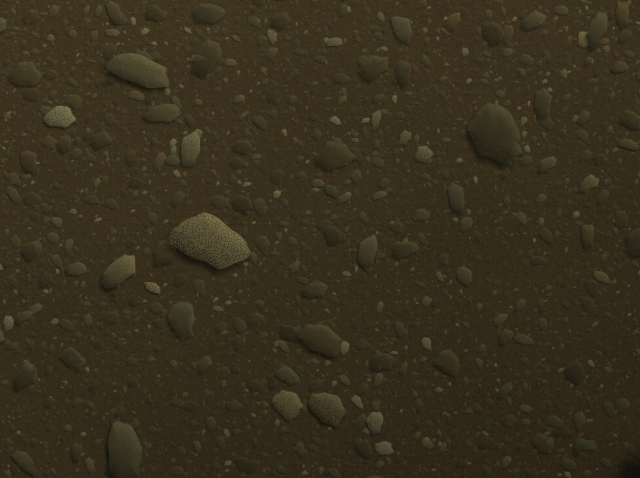
Give the GLSL for this texture, as a Shadertoy shader.

```glsl
#define SOIL vec3(0.206, 0.171, 0.104)
#define STONE vec3(0.258, 0.233, 0.151)
#define PALE vec3(0.385, 0.365, 0.260)
#define LIGHT_DIR vec2(0.55, 0.83)
#define SOIL_GRAIN 0.15
#define STONE_GRAIN 0.24
#define SHADOW 0.42
#define FALLOFF 0.30
#define TAU 6.28319

vec4 hash4(vec2 p) {
    vec4 q = fract(p.xyxy * vec4(0.1031, 0.1030, 0.0973, 0.1099));
    q += dot(q, q.wzxy + 33.33);
    return fract((q.xxyz + q.yzzw) * q.zywx);
}

// Distances to the nearest and second nearest feature point
vec2 cellular(vec2 p) {
    vec2 id = floor(p), f = p - id, nearest = vec2(4.0);
    for (int y = -1; y <= 1; y++)
    for (int x = -1; x <= 1; x++) {
        vec2 o = vec2(x, y);
        float d = length(o + hash4(id + o + 71.0).xy - f);
        nearest = d < nearest.x ? vec2(d, nearest.x) : vec2(nearest.x, min(nearest.y, d));
    }
    return nearest;
}

// Worn polygon of about unit radius: xy = facet normal, z = distance
vec3 pebble(vec2 q, vec4 shape) {
    float edge = -1.0;
    vec2 normal = vec2(0.0);
    for (int i = 0; i < 6; i++) {
        float k = float(i);
        float a = TAU * (k + 0.6 * fract(shape.x * 7.0 + k * 0.618)) / 6.0;
        vec2 dir = vec2(cos(a), sin(a));
        float d = dot(q, dir) / (0.72 + 0.36 * fract(shape.y * 9.0 + k * 0.377));
        if (d > edge) { edge = d; normal = dir; }
    }
    float a = atan(q.y, q.x + 0.0001);
    float wobble = 0.06 * sin(3.0 * a + shape.z * TAU) + 0.03 * sin(7.0 * a + shape.w * TAU);
    return vec3(normal, mix(length(q), edge, 0.65) + wobble - 1.0);
}

// One size of stones, scattered over a jittered grid
void scatter(inout vec3 col, vec2 p, float cell, float share, float relief, float rough) {
    vec2 base = floor(p / cell);
    float soft = max(1.0 / iResolution.y, 0.0013);
    for (int y = -1; y <= 1; y++)
    for (int x = -1; x <= 1; x++) {
        vec2 id = base + vec2(x, y);
        vec4 place = hash4(id + cell * 913.0 + 40.0);
        if (place.z > share) continue;
        vec4 shape = hash4(id + cell * 457.0 + 190.0);
        vec2 centre = (id + 0.5 + 0.6 * (place.xy - 0.5)) * cell;
        float radius = cell * mix(0.17, 0.37, place.w * place.w);
        vec2 v = (p - centre) / radius;
        if (dot(v, v) > 6.5) continue;

        float turn = TAU * shape.z;
        mat2 spin = mat2(cos(turn), -sin(turn), sin(turn), cos(turn));
        vec2 stretch = vec2(0.78, mix(0.95, 1.55, shape.w));
        vec3 body = pebble(spin * v * stretch, shape);
        float shadowDist = pebble(spin * (v + 0.22 * LIGHT_DIR) * stretch, shape).z;

        // Soft shadow on the side away from the light
        float shade = smoothstep(-0.25, 0.18, shadowDist);
        col *= 1.0 - SHADOW * relief * (1.0 - shade);

        // Lit dome with faint facets and a pitted surface
        vec2 facet = body.xy * spin;
        float rim = smoothstep(-0.75, 0.0, body.z);
        float lit = 0.20 * dot(v, LIGHT_DIR) + 0.16 * rim * dot(facet, LIGHT_DIR);
        float pits = 0.0;
        if (rough > 0.0) {
            vec2 crack = cellular(p * 150.0 + shape.xy * 20.0);
            pits = rough * (smoothstep(0.0, 0.3, crack.y - crack.x) - 0.75);
        }
        float tone = fract(shape.x * 13.7 + place.w * 5.3);
        float pale = smoothstep(0.86, 0.98, tone);
        vec3 rock = mix(STONE * mix(0.86, 1.10, tone), PALE, 0.55 * pale);
        rock *= mix(vec3(1.03, 0.99, 0.94), vec3(0.95, 1.01, 1.03), shape.y);
        rock *= 1.0 + relief * lit + pits * (0.35 + pale);
        float dusty = mix(0.45, 1.0, max(shape.w, pale));
        col = mix(col, rock, dusty * (1.0 - smoothstep(-soft, soft, body.z * radius)));
    }
}

void mainImage(out vec4 fragColor, in vec2 fragCoord) {
    vec2 uv = fragCoord / iResolution.xy;
    vec2 p = fragCoord / iResolution.y;

    // Sandy ground with broad, slow stains
    float fine = cellular(p * 230.0).x - 0.5;
    float coarse = cellular(p * 95.0 + 17.0).x - 0.5;
    float stain = sin(p.x * 9.0 + 2.0 * sin(p.y * 7.0)) * sin(p.y * 11.0 + 1.5 * sin(p.x * 6.0));
    vec3 col = SOIL * (1.0 - SOIL_GRAIN * (fine + 0.6 * coarse) + 0.025 * stain);

    // Stones from grit up to boulders
    scatter(col, p, 0.011, 0.40, 0.35, 0.0);
    scatter(col, p, 0.021, 0.60, 0.50, 0.0);
    scatter(col, p, 0.043, 0.55, 0.65, 0.0);
    scatter(col, p, 0.091, 0.42, 0.90, 0.6 * STONE_GRAIN);
    scatter(col, p, 0.190, 0.34, 1.20, STONE_GRAIN);

    // Light fades from the upper left to the lower right
    float glow = 0.72 * (uv.y - 0.5) - 0.30 * (uv.x - 0.5);
    col *= 1.0 + FALLOFF * 1.25 * glow;
    float corner = length(p - vec2(iResolution.x / iResolution.y, 0.0));
    col *= 0.5 + 0.5 * smoothstep(0.02, 0.07, corner);

    // Faint speckle
    col *= 1.0 + 0.07 * (hash4(floor(p * 380.0) + 9.0).x - 0.5);
    fragColor = vec4(col, 1.0);
}
```
